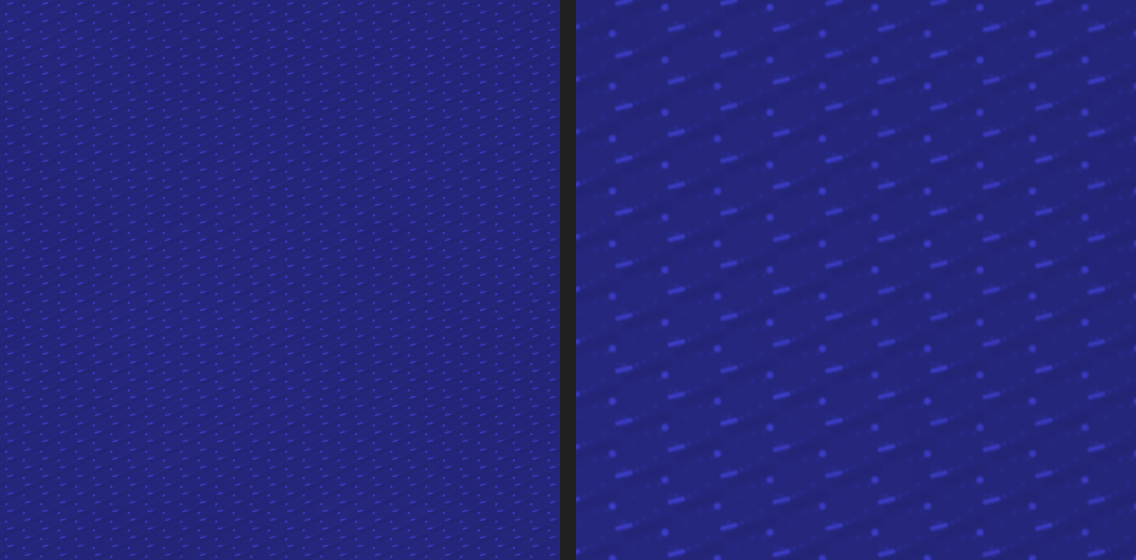
Left: the whole. Right: its middle third, enlarged.
A WebGL 1 fragment shader for this texture:

```glsl
precision highp float;
// Navy woven cloth: half-drop repeat of bright stitches, faint flecks and slanted creases.

uniform vec2 u_resolution;

const float REPEATS = 32.0;         // across and down
const float DROP = 0.5;             // rise of each column over the one before
const vec3 CLOTH = vec3(0.143, 0.148, 0.483);
const vec3 CREASE = vec3(0.133, 0.138, 0.450);
const vec3 FLECK = vec3(0.175, 0.180, 0.600);
const vec3 STITCH = vec3(0.230, 0.235, 0.770);
const vec2 DOT_POS = vec2(0.36, 0.01);
const vec2 DASH_POS = vec2(0.58, 0.51);
const vec2 CREASE_POS = vec2(0.02, 0.26);
const vec2 DASH_REACH = vec2(0.12, 0.03);   // half of the dash
const vec2 CREASE_REACH = vec2(0.38, 0.14); // half of the crease
const float DOT_RADIUS = 0.065;
const float DASH_RADIUS = 0.042;
const float CREASE_RADIUS = 0.06;
const float FLECK_RADIUS = 0.04;
const float STITCH_WEAR = 0.15;     // brightness lost by the faintest stitch
const float SHADE_VARIATION = 0.055; // broad unevenness of the dye

float hash(vec2 p) {
  return fract(sin(dot(p, vec2(12.9898, 78.233))) * 43758.5453);
}

float noise(vec2 p) {
  vec2 i = floor(p);
  vec2 f = fract(p);
  f = f * f * (3.0 - 2.0 * f);
  return mix(mix(hash(i), hash(i + vec2(1.0, 0.0)), f.x),
             mix(hash(i + vec2(0.0, 1.0)), hash(i + vec2(1.0, 1.0)), f.x), f.y);
}

// Offset to the nearest copy of a mark, with the drop undone
vec2 nearestMark(vec2 s, vec2 center) {
  vec2 d = s - center;
  d -= floor(d + 0.5);
  return vec2(d.x, d.y + d.x * DROP);
}

// Wear of the repeat that owns the nearest copy of a mark
float wear(vec2 s, vec2 center) {
  return 1.0 - STITCH_WEAR * hash(floor(s - center + 0.5));
}

float segmentDistance(vec2 p, vec2 reach) {
  float t = clamp(dot(p, reach) / dot(reach, reach), -1.0, 1.0);
  return length(p - reach * t);
}

float coverage(float d, float soft) {
  return 1.0 - smoothstep(-soft, soft, d);
}

void main() {
  vec2 uv = gl_FragCoord.xy / u_resolution;
  vec2 grid = uv * REPEATS;
  vec2 s = vec2(grid.x, grid.y - grid.x * DROP);
  float soft = max(0.045, 0.7 * REPEATS / min(u_resolution.x, u_resolution.y));

  // Dark slanted creases
  float crease = segmentDistance(nearestMark(s, CREASE_POS), CREASE_REACH);
  vec3 color = mix(CLOTH, CREASE, coverage(crease - CREASE_RADIUS, 0.12));

  // Faint round flecks between the creases
  for (int i = 0; i < 10; i++) {
    float k = float(i);
    vec2 center = vec2((k + hash(vec2(k, 3.0))) / 10.0,
                       0.42 + 0.66 * hash(vec2(k, 8.0)));
    float d = length(nearestMark(s, center));
    float strength = mix(0.25, 0.75, hash(vec2(k, 5.0))) * wear(s, center);
    color = mix(color, FLECK, strength * coverage(d - FLECK_RADIUS, soft));
  }

  // Bright dot and dash
  float dotMark = coverage(length(nearestMark(s, DOT_POS)) - DOT_RADIUS, soft);
  float dash = segmentDistance(nearestMark(s, DASH_POS), DASH_REACH);
  float dashMark = coverage(dash - DASH_RADIUS, soft);
  color = mix(color, STITCH, dotMark * wear(s, DOT_POS));
  color = mix(color, STITCH, dashMark * wear(s, DASH_POS));

  // Broad unevenness of the dye
  float shade = noise(uv * 3.0 + 4.0) * 0.7 + noise(uv * 7.0) * 0.3;
  color *= 1.0 + SHADE_VARIATION * (shade - 0.5);

  gl_FragColor = vec4(color, 1.0);
}
```
